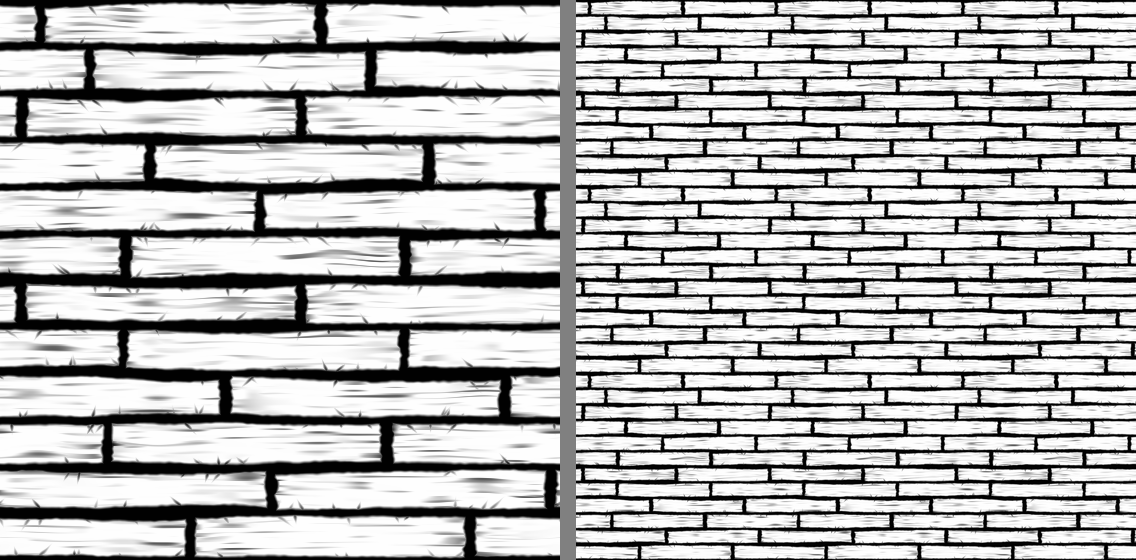
Left: one tile. Right: repeated 3 by 3.
Give the GLSL for this texture map, as a Shadertoy shader.

```glsl
// Inked plank wall: twelve rows of two long white boards with black ragged gaps.
// Each board is shaded in its own local space, seeded by a wrapped board index,
// with distance-based gaps, stretched-noise grain and short cracks on its long sides.

float hash(vec2 p) {
    vec3 q = fract(p.xyx * vec3(.1031, .1030, .0973));
    q += dot(q, q.yzx + 33.33);
    return fract((q.x + q.y) * q.z);
}

float noise(vec2 p) {
    vec2 i = floor(p), f = fract(p);
    f = f * f * (3. - 2. * f);
    return mix(mix(hash(i), hash(i + vec2(1, 0)), f.x),
               mix(hash(i + vec2(0, 1)), hash(i + vec2(1, 1)), f.x), f.y);
}

// Joint position of each row, bottom to top, as a fraction of a board
const float joints[12] = float[12](.682, .966, .383, .807, .443, .078,
                                   .445, .932, .534, .076, .323, .143);

// Depth of the gap cut into a long side: slow swelling plus fine roughness
float sideInset(float x, vec2 seed) {
    float swell = noise(vec2(x * .4, 0.) + seed);
    return .035 + .12 * swell * swell
         + .035 * noise(vec2(x * 2.2, 5.) + seed)
         + .018 * noise(vec2(x * 9., 9.) + seed);
}

// Depth of the gap cut into a short end
float endInset(float y, vec2 seed) {
    return .035 + .06 * hash(seed) + .05 * noise(vec2(3., y * 5.) + seed)
         + .045 * noise(vec2(7., y * 13.) + seed);
}

// Stretched, slightly bent horizontal fibres
float fibres(vec2 p, vec2 scale, vec2 seed) {
    float bend = noise(vec2(p.x * .9, p.y * 2.) + seed + 71.);
    return noise(vec2(p.x, p.y + .09 * bend) * scale + seed);
}

void mainImage(out vec4 fragColor, in vec2 fragCoord) {
    vec2 uv = fract(fragCoord / iResolution.xy);

    // Board index and local position, in units of one row height
    float row = floor(uv.y * 12.);
    float along = uv.x * 2. - joints[int(row)];
    vec2 board = vec2(mod(floor(along), 2.), row);
    vec2 p = vec2(fract(along) * 6., fract(uv.y * 12.));
    vec2 seed = board * vec2(41., 83.) + 11.;

    // Distances inward from the four ragged edges
    float bottom = p.y - sideInset(p.x, seed + 200.);
    float top = 1. - p.y - sideInset(p.x, seed + 300.);
    float left = p.x - endInset(p.y, seed + 400.);
    float right = 6. - p.x - endInset(p.y, seed + 500.);
    float side = min(bottom, top), end = min(left, right);

    // Soft black gaps
    float px = 12. / iResolution.y;
    float blur = max(.035 + .035 * noise(vec2(p.x * 1.7, p.y * 9.) + seed), px);
    float ink = 1. - smoothstep(-.03, blur, side);
    ink = max(ink, 1. - smoothstep(-.03, max(.05, px), end));

    // Grain: faint in the middle, dark splits running in from the ends
    float fine = smoothstep(.58, 1., fibres(p, vec2(1.1, 17.), seed + 600.));
    float patches = smoothstep(.3, .8, noise(p * vec2(.9, 3.) + seed + 700.));
    float grain = fine * (.12 + .55 * patches);
    float split = smoothstep(.55, .95, fibres(p, vec2(1.6, 15.), seed + 800.));
    float reach = exp(-max(end, 0.) * 2.4) * (.4 + .6 * hash(seed + step(3., p.x)));
    grain = max(grain, split * reach);
    ink = max(ink, grain);

    // Short slanted cracks, tapering away from the long sides
    for (int i = 0; i < 12; i++) {
        vec2 key = seed + vec2(float(i) * 7., 900.);
        float lean = 2.6 * hash(key + 1.) - 1.3;
        float h = hash(key + 2.) < .5 ? bottom : top;
        float size = .08 + .2 * hash(key + 3.);
        float taper = 1. - smoothstep(0., size, h);
        float d = abs(p.x - 6. * hash(key) - lean * h) / sqrt(1. + lean * lean);
        float crack = 1. - smoothstep(0., max(.015 + .05 * taper, px), d);
        ink = max(ink, crack * taper * (.4 + .5 * hash(key + 4.)));
    }

    fragColor = vec4(vec3(mix(.995, .005, clamp(ink, 0., 1.))), 1.);
}
```
